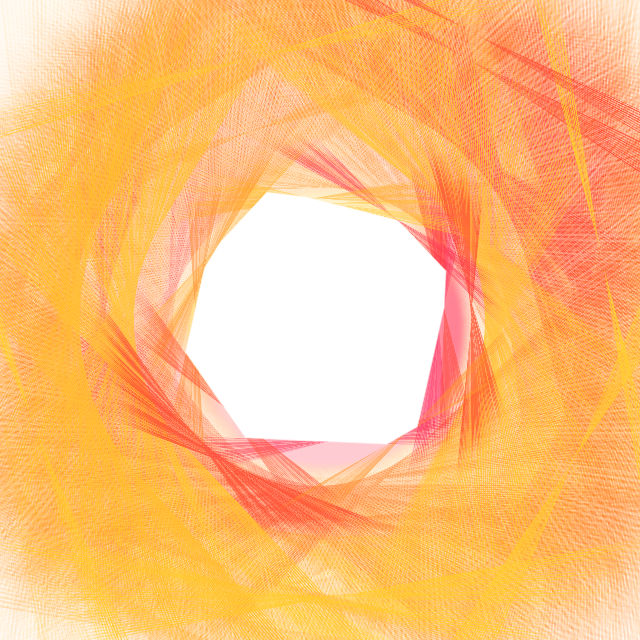
Reproduce this background procedurally as a Shadertoy shader.

```glsl
const float TAU = 6.2831853;

// Hole outline: edge normal angle, edge distance, facet tone
const vec3 EDGES[11] = vec3[](
    vec3(-1.616, .189, 1.1), vec3(-.222, .190, 1.2), vec3(-.05, .198, .9),
    vec3(.766, .199, 1.1), vec3(1.318, .182, .1), vec3(1.45, .189, .2),
    vec3(2.396, .193, .2), vec3(2.587, .192, .4), vec3(2.917, .189, .5),
    vec3(3.753, .197, .8), vec3(-1.052, .223, .4));

// Accent fans: distance, first angle, sweep, tone
const vec4 ACCENTS[12] = vec4[](
    vec4(.47, .98, .15, .95), vec4(.455, .16, .1, .0),
    vec4(.47, 3.42, .14, .0), vec4(.455, -.6, .2, .05),
    vec4(.42, 1.72, .16, .05), vec4(.43, 4.45, .45, .05),
    vec4(.51, 1.02, .12, .9), vec4(.262, -.5, 1.4, .12),
    vec4(.285, 2.6, 1.3, .12), vec4(.37, 2.7, 1.2, .15),
    vec4(.26, 3.75, .6, .8), vec4(.24, -.1, .4, .75));

float hash(float n) {
    return fract(sin(n * 127.1 + 3.7) * 43758.545);
}

float noise(float x) {
    float i = floor(x), f = fract(x);
    return mix(hash(i), hash(i + 1.), f * f * (3. - 2. * f));
}

// Yellow, orange, red, then pink
vec3 palette(float tone) {
    vec3 c = mix(vec3(1, .82, .18), vec3(1, .58, .18), smoothstep(0., .4, tone));
    c = mix(c, vec3(1, .27, .2), smoothstep(.4, .9, tone));
    return mix(c, vec3(1, .14, .36), smoothstep(.95, 1.2, tone));
}

float blob(vec2 p, vec2 center, float tightness) {
    vec2 q = p - center;
    return exp(-tightness * dot(q, q));
}

// Opacity of straight threads tangent to a circular arc
float fan(vec2 p, float d, float start, float sweep, float reach, float threads, float px) {
    float r = length(p);
    if (r <= d) return 0.;
    float along = sqrt(r * r - d * d);
    float heading = atan(p.y, p.x), spread = acos(d / r);
    float clear = 1.;
    for (float side = -1.; side < 2.; side += 2.) {
        float turn = mod(heading + side * spread - start, TAU);
        if (turn > sweep) continue;
        float inside = smoothstep(0., px, min(turn, sweep - turn) * along);
        float wave = abs(fract(turn * threads) - .5) * 2.;
        float resolved = smoothstep(.8, 2.2, along / threads / px);
        float thread = mix(.45, smoothstep(.25, .8, wave), resolved);
        thread *= .45 + 1.1 * hash(floor(turn * threads) + floor(start * 90.));
        float streak = .4 + 1.2 * noise(turn * 24. + start * 31.);
        float density = min(1., .2 / (along + .06));
        float fade = 1. - smoothstep(reach * .6, reach, along);
        clear *= 1. - clamp(inside * thread * streak * density * fade * 1.7, 0., 1.);
    }
    return (1. - clear) * smoothstep(d, d + px, r);
}

void mainImage(out vec4 fragColor, in vec2 fragCoord) {
    float px = 1. / min(iResolution.x, iResolution.y);
    vec2 uv = (fragCoord - .5 * iResolution.xy) * px + .5;
    vec2 p = uv - vec2(.495, .5);

    // Redder and yellower regions
    float heat = .5 * blob(uv, vec2(.82, .77), 22.) + .3 * blob(uv, vec2(.73, .58), 60.)
               + .32 * blob(uv, vec2(.25, .42), 60.) + .3 * blob(uv, vec2(.42, .23), 80.)
               + .2 * blob(uv, vec2(.2, .65), 40.) - .12 * blob(uv, vec2(.4, .05), 12.);

    // Pale gap around the hole, then a soft ring beneath the threads
    float gapTone = mix(1.1, .1, smoothstep(-.12, .12, p.y - p.x * .7));
    float gapAlpha = .25 + .35 * smoothstep(.14, .21, abs(p.x));
    vec3 col = mix(vec3(1), palette(gapTone), gapAlpha);
    float ring = smoothstep(.205, .24, length(p - vec2(.015, -.015)));
    float outer = 1. - smoothstep(.42, .66, length(p - vec2(.03, .01)));
    col = mix(col, mix(vec3(1), palette(.28 + heat), .06 + .72 * outer), ring);

    // Scattered fans, with a few fine pale threads woven through
    for (float i = 0.; i < 72.; i++) {
        float h = hash(i + 11.), k = hash(i + 83.);
        vec2 shift = (vec2(hash(i + 201.), hash(i + 307.)) - .5) * .05;
        bool pale = mod(i, 12.) > 10.5;
        float d = pale ? .1 + .09 * h : mix(.225, .52, h);
        float sweep = pale ? TAU : .15 + 1.5 * pow(hash(i + 409.), 1.5);
        float reach = pale ? .9 : .35 + .4 * hash(i + 503.);
        float opacity = fan(p - vec2(.014, -.014) - shift, d, k * TAU, sweep, reach,
                            45. + 60. * hash(i + 601.), px);
        float tone = .08 + .65 * pow(hash(i + 709.), 1.2) + heat * .9;
        vec3 tint = pale ? vec3(1, .98, .94) : palette(tone);
        col = mix(col, tint, opacity * (pale ? .3 * ring : .25 + .5 * outer));
    }

    // Bold arcs and bands
    for (int i = 0; i < 12; i++) {
        vec4 a = ACCENTS[i];
        float reach = a.x < .27 && a.w > .5 ? .24 : .5;
        float opacity = fan(p, a.x, a.y, a.z, reach, 85., px);
        col = mix(col, palette(a.w), opacity * .8);
    }

    // Thin facets along the hole, then the hole itself
    float hole = -1.;
    for (int i = 0; i < 11; i++) {
        vec3 e = EDGES[i];
        hole = max(hole, dot(p, vec2(cos(e.x), sin(e.x))) - e.y);
        float opacity = fan(p, e.y, e.x, .3, .22, 70., px);
        col = mix(col, palette(e.z), opacity * .55);
    }
    col = mix(vec3(1), col, smoothstep(-px, px, hole));
    fragColor = vec4(col, 1);
}
```
